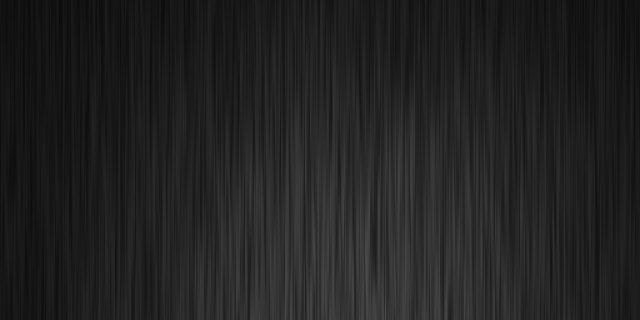
A Shadertoy shader for this texture:

```glsl
// Dark brushed metal: hair-fine vertical streaks lit by a soft glow from below.
// Layers of noise, narrow in x and long in y, scale the brightness of
// an elliptical light; each column is shifted so streak ends never align.

#define BASE_LIGHT   0.062
#define GLOW_LIGHT   0.158
#define GLOW_CENTRE  vec2(0.56, 0.0)
#define GLOW_RADIUS  vec2(0.39, 0.87)
#define FINE_GRID    vec2(512.0, 5.0)
#define MID_GRID     vec2(256.0, 3.5)
#define BROAD_GRID   vec2(90.0, 2.0)
#define LAYER_SHARES vec3(0.66, 0.32, 0.07)
#define CONTRAST     1.0

float hash(vec2 p) {
    return fract(sin(dot(p, vec2(12.9898, 78.233))) * 43758.5453);
}

// Smooth noise along one column, with its own vertical shift
float columnNoise(float column, float y, float seed) {
    float shifted = y + 7.0 * hash(vec2(column, seed + 0.5));
    float cell = floor(shifted);
    float blend = smoothstep(0.0, 1.0, shifted - cell);
    vec2 key = vec2(column + 17.0 * seed, cell + 31.0 * seed);
    return mix(hash(key), hash(key + vec2(0.0, 1.0)), blend);
}

// Signed streak layer, blended between neighbouring column centres
float streaks(vec2 uv, vec2 grid, float seed) {
    vec2 p = uv * grid - vec2(0.5, 0.0);
    float column = floor(p.x + 0.001);
    float blend = smoothstep(0.0, 1.0, p.x - column);
    float left = columnNoise(column, p.y, seed);
    float right = columnNoise(column + 1.0, p.y, seed);
    return mix(left, right, blend) - 0.5;
}

void mainImage(out vec4 fragColor, in vec2 fragCoord) {
    vec2 uv = fragCoord / iResolution.xy;

    // Broad light, strongest at the lower middle
    vec2 offset = (uv - GLOW_CENTRE) / GLOW_RADIUS;
    float light = BASE_LIGHT + GLOW_LIGHT * exp(-dot(offset, offset));

    // Brushed grain
    vec3 layers = vec3(streaks(uv, FINE_GRID, 1.0),
                       streaks(uv, MID_GRID, 2.0),
                       streaks(uv, BROAD_GRID, 3.0));
    float grain = CONTRAST * dot(layers, LAYER_SHARES);

    float grey = light * max(1.0 + grain, 0.0);
    fragColor = vec4(vec3(grey), 1.0);
}
```
